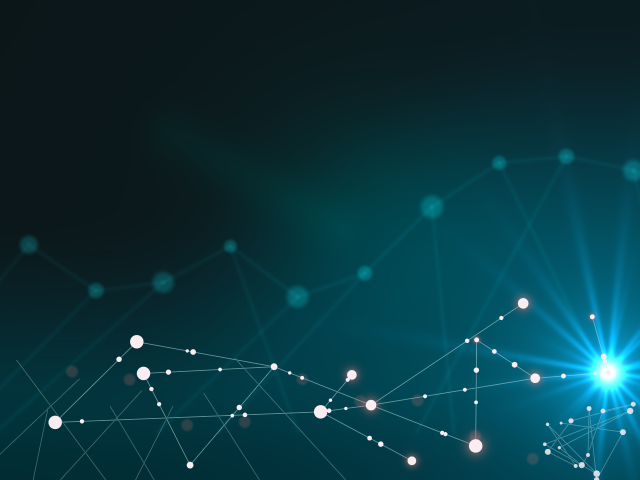
A WebGL 2 fragment shader for this background:

```glsl
#version 300 es
precision highp float;
// Glowing network of nodes and threads over dark teal haze, lit by a blue star flare.
uniform vec2 u_resolution;
out vec4 outColor;

const vec3 NIGHT = vec3(0.045, 0.085, 0.095);
const vec3 TEAL = vec3(0.005, 0.215, 0.250);
const vec3 GREEN_HAZE = vec3(-0.02, 0.065, 0.055);
const vec3 SOFT_TEAL = vec3(0.01, 0.27, 0.27);
const vec3 FLARE_BLUE = vec3(0.04, 0.45, 0.70);
const vec3 THREAD = vec3(0.68, 0.86, 0.86);
const vec3 NODE = vec3(0.98, 0.93, 0.95);
const vec3 BLUSH = vec3(0.85, 0.48, 0.46);
const vec2 FLARE = vec2(1.267, 0.224);
const float THREAD_WIDTH = 0.0008;
const int RAYS = 22;
const int SOFT_NODES = 10;
const int CLUSTER = 16;
const int STRAYS = 9;

// Main anchors: position and radius.
const vec3 ANCHOR[15] = vec3[15](
  vec3(.115, .120, .014), vec3(.396, .031, .007), vec3(.285, .288, .014),
  vec3(.299, .222, .014), vec3(.571, .236, .007), vec3(.668, .142, .014),
  vec3(.733, .219, .010), vec3(.773, .156, .011), vec3(.858, .040, .009),
  vec3(.991, .071, .014), vec3(.993, .292, .005), vec3(1.09, .368, .011),
  vec3(1.115, .212, .010), vec3(1.234, .340, .005), vec3(1.267, .224, .006));
// Threads between anchors.
const ivec2 LINK[17] = ivec2[17](
  ivec2(0, 2), ivec2(2, 4), ivec2(3, 4), ivec2(0, 5), ivec2(3, 1), ivec2(1, 4),
  ivec2(5, 7), ivec2(5, 6), ivec2(4, 7), ivec2(5, 8), ivec2(7, 11), ivec2(7, 12),
  ivec2(7, 9), ivec2(9, 10), ivec2(10, 12), ivec2(12, 14), ivec2(13, 14));

float hash(float n) {
  n = fract(n * 0.1031);
  n *= n + 33.33;
  return fract(n * (n + n));
}

float sq(float v) { return v * v; }

float segment(vec2 p, vec2 a, vec2 b) {
  vec2 ab = b - a;
  return length(p - a - ab * clamp(dot(p - a, ab) / dot(ab, ab), 0.0, 1.0));
}

// Antialiased coverage of a shape from its signed distance.
float cover(float d) { return clamp(0.5 - d * u_resolution.y, 0.0, 1.0); }

float thread(vec2 p, vec2 a, vec2 b) { return cover(segment(p, a, b) - THREAD_WIDTH); }

vec2 softNode(int i) {
  float x = 0.06 + 0.14 * float(i);
  float rise = 0.18 * smoothstep(0.75, 1.05, x) + 0.16 * exp(-sq((x - 1.09) / 0.08));
  return vec2(x, 0.43 + rise + 0.06 * cos(2.2 * float(i)));
}

vec2 clusterNode(int i) {
  float n = float(i);
  return vec2(1.10 + 0.25 * hash(n + 11.0), 0.17 * hash(n + 47.0));
}

vec3 background(vec2 p) {
  float horizon = 0.57 + 0.38 * smoothstep(0.25, 1.1, p.x);
  vec3 c = mix(NIGHT, TEAL, smoothstep(0.0, 0.5, horizon - p.y));
  c += GREEN_HAZE * exp(-sq(length((p - vec2(0.74, 0.60)) / vec2(0.24, 0.20))));
  c += 0.5 * GREEN_HAZE * exp(-sq(segment(p, vec2(0.36, 0.72), vec2(0.70, 0.53)) / 0.05));
  return c * mix(0.78, 1.0, smoothstep(0.0, 0.22, p.y));
}

// Out of focus network behind the sharp one.
vec3 softNetwork(vec2 p) {
  float glow = 0.0;
  for (int i = 0; i < SOFT_NODES; i++) {
    vec2 a = softNode(i);
    float r = mix(0.013, 0.024, hash(float(i) + 3.0));
    glow += 0.6 * smoothstep(r * 1.35, r * 0.6, length(p - a));
    glow += 0.14 * exp(-sq(segment(p, a, softNode(i + 1)) / 0.005));
    vec2 foot = vec2(a.x + 0.7 * (hash(float(i) + 71.0) - 0.5), 0.1);
    glow += 0.12 * exp(-sq(segment(p, a, foot) / 0.005));
  }
  return SOFT_TEAL * glow;
}

// Star with a white core, blue halo and tapering rays.
vec3 flare(vec2 p) {
  vec2 q = p - FLARE;
  float d = length(q), rays = 0.0;
  for (int i = 0; i < RAYS; i++) {
    float n = float(i);
    float angle = 6.2832 * (n + 0.8 * hash(n + 5.0)) / float(RAYS);
    vec2 dir = vec2(cos(angle), sin(angle));
    float along = dot(q, dir);
    float across = dir.x * q.y - dir.y * q.x;
    float reach = mix(0.04, 0.15, hash(n + 29.0));
    rays += step(0.0, along) * exp(-sq(across / (0.003 + 0.035 * abs(along))) - abs(along) / reach);
  }
  vec3 c = vec3(0.0, 0.23, 0.30) * exp(-d * 3.0);
  c += FLARE_BLUE * (0.9 * exp(-d / 0.065) + 0.75 * rays);
  return c + vec3(1.1) * exp(-sq(d / 0.027));
}

void main() {
  vec2 p = gl_FragCoord.xy / u_resolution.y;
  vec3 c = background(p) + softNetwork(p) + flare(p);
  float lines = 0.0, dots = 0.0, blush = 0.0;

  // Linked threads, each carrying two small beads.
  for (int i = 0; i < LINK.length(); i++) {
    vec2 a = ANCHOR[LINK[i].x].xy, b = ANCHOR[LINK[i].y].xy;
    lines = max(lines, thread(p, a, b));
    for (int k = 0; k < 2; k++) {
      float n = float(2 * i + k);
      vec2 bead = mix(a, b, 0.1 + 0.8 * hash(n + 90.0));
      dots = max(dots, cover(length(p - bead) - mix(0.003, 0.006, hash(n + 7.0))));
    }
  }
  for (int i = 0; i < ANCHOR.length(); i++) {
    float d = length(p - ANCHOR[i].xy), r = ANCHOR[i].z;
    dots = max(dots, cover(d - r));
    blush += step(0.7, ANCHOR[i].x) * 0.6 * exp(-sq(d / (1.5 * r)));
  }
  // Dense knot below the flare.
  for (int i = 0; i < CLUSTER; i++) {
    vec2 a = clusterNode(i);
    lines = max(lines, 0.7 * thread(p, a, clusterNode(i + 1)));
    dots = max(dots, 0.85 * cover(length(p - a) - mix(0.003, 0.007, hash(float(i)))));
  }
  // Stray threads crossing the lower left, and faint blurred discs.
  for (int i = 0; i < STRAYS; i++) {
    float n = float(i);
    vec2 top = vec2(0.065 * n - 0.03, 0.13 + 0.14 * hash(n + 17.0));
    vec2 foot = vec2(top.x + 0.6 * (hash(n + 53.0) - 0.5), -0.03);
    lines = max(lines, 0.6 * thread(p, top, foot));
    vec2 disc = vec2(0.15 + 0.12 * n, 0.04 + 0.2 * hash(n + 61.0));
    blush += 0.2 * smoothstep(0.016, 0.008, length(p - disc));
  }

  c = mix(c, THREAD, 0.6 * lines);
  c = mix(c, BLUSH, min(blush, 0.8));
  c = mix(c, NODE, dots);
  outColor = vec4(clamp(c, 0.0, 1.0), 1.0);
}
```
